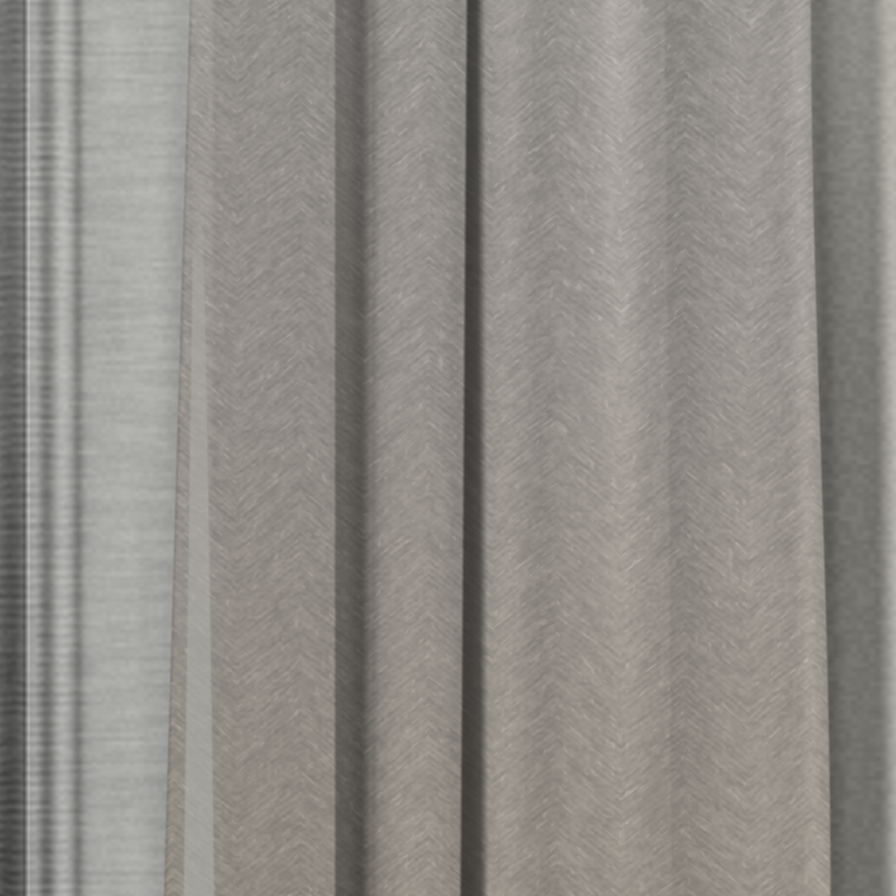
Give the GLSL for this texture, as a three.js fragment shader.

```glsl
// Hanging curtains: a sheer ribbed panel at the left, a heavy herringbone drape
// in the middle and a shaded panel at the right. Folds are soft bumps and ramps
// across x that lean with height; stretched value noise makes the weave.
varying vec2 vUv;

const vec3 DRAPE_TINT = vec3(1.027, 0.995, 0.955);
const vec3 SHEER_TINT = vec3(1.0, 1.0, 0.985);
const vec3 SIDE_TINT = vec3(1.01, 1.0, 0.955);

float hash(vec2 p) {
  vec3 q = fract(vec3(p.xyx) * 0.1031);
  q += dot(q, q.yzx + 33.33);
  return fract((q.x + q.y) * q.z);
}

float noise(vec2 p) {
  vec2 cell = floor(p);
  vec2 f = fract(p);
  f = f * f * (3.0 - 2.0 * f);
  float low = mix(hash(cell), hash(cell + vec2(1.0, 0.0)), f.x);
  float high = mix(hash(cell + vec2(0.0, 1.0)), hash(cell + vec2(1.0, 1.0)), f.x);
  return mix(low, high, f.y);
}

float bump(float x, float center, float width) {
  float d = (x - center) / width;
  return exp(-d * d);
}

float edge(float x, float at, float soft) {
  return smoothstep(at - soft, at + soft, x);
}

// Crisp on the left, fading out to the right
float crease(float x, float left, float right, float soft) {
  return edge(x, left, 0.0025) * (1.0 - edge(x, right, soft));
}

// Slanted threads whose direction flips in vertical bands
float herringbone(vec2 p) {
  float zigzag = abs(fract(p.x * 7.0 + 0.15) - 0.5) / 7.0;
  float along = p.y + 0.75 * zigzag + 0.003 * noise(p * 35.0);
  float threads = noise(vec2(p.x * 75.0, along * 190.0)) - 0.5;
  float ribs = sin(along * 820.0) * noise(p * 60.0);
  float grain = noise(p * vec2(230.0, 270.0) + 17.0) - 0.5;
  float fleck = smoothstep(0.77, 0.96, noise(vec2(p.x * 130.0, along * 260.0) + 51.0));
  return 0.050 * threads + 0.014 * ribs + 0.045 * grain + 0.045 * fleck;
}

vec3 drape(vec2 p, float drop) {
  float x = p.x;
  float light = 0.541 + 0.018 * (1.0 - drop);
  // Broad rounded folds
  light += 0.045 * bump(x, 0.565, 0.022) - 0.018 * bump(x, 0.61, 0.016);
  light += mix(0.10, 0.035, drop) * bump(x, 0.69 + 0.01 * drop, 0.027);
  light += 0.025 * bump(x, 0.645, 0.03) - 0.035 * crease(x, 0.742 + 0.008 * drop, 0.77, 0.04);
  light += 0.035 * bump(x, 0.84, 0.045) + 0.065 * bump(x, 0.89 + 0.02 * drop, 0.014);
  light += 0.025 * bump(x, 0.46, 0.03) - 0.03 * bump(x, 0.511, 0.012);
  light += 0.014 * (noise(vec2(x * 42.0, p.y * 1.5)) - 0.5);
  // Two deep creases
  float shallow = crease(x, 0.374, 0.414, 0.012);
  float depth = mix(0.12, 0.19, drop) + 0.055 * bump(x, 0.402, 0.011);
  light -= shallow * depth;
  light -= 0.05 * crease(x, 0.415, 0.426, 0.014);
  float gap = crease(x, 0.521 - 0.007 * drop, 0.537 + 0.004 * drop, 0.006);
  light = mix(light, 0.235 + 0.05 * bump(x, 0.538, 0.009), gap * 0.95);
  float weave = herringbone(p) * (1.0 - 0.65 * max(gap, shallow * 0.6));
  vec3 warmth = mix(vec3(0.995, 1.0, 1.015), vec3(1.01, 1.0, 0.98), drop);
  return (light + weave) * DRAPE_TINT * warmth;
}

vec3 sheer(vec2 p, float drop) {
  float x = p.x;
  float light = mix(0.50, 0.685, smoothstep(0.0, 0.13, x)) - 0.035 * drop;
  // Narrow pleats
  light -= mix(0.06, 0.20, drop) * bump(x, 0.012, 0.018);
  light += 0.13 * bump(x, 0.037, 0.009) + 0.10 * bump(x, 0.069, 0.009);
  light -= mix(0.06, 0.13, drop) * bump(x, 0.052, 0.008);
  light -= 0.13 * bump(x, 0.087, 0.006);
  light += 0.12 * bump(x, 0.032, 0.0018) - 0.10 * bump(x, 0.027, 0.002);
  light -= 0.06 * edge(x, 0.192 - 0.022 * drop, 0.018);
  light += 0.035 * (noise(vec2(x * 55.0, p.y * 3.0)) - 0.5);
  // Cross threads, strongest where the pleats bunch up
  float bunched = 1.0 - smoothstep(0.05, 0.12, x);
  float beads = sin(p.y * 570.0 + 3.0 * noise(vec2(x * 60.0, p.y * 6.0)));
  light += beads * bunched * 0.035 * noise(p * vec2(110.0, 18.0));
  light += 0.05 * (noise(p * vec2(22.0, 200.0)) - 0.5);
  light += 0.035 * (noise(p * vec2(190.0, 210.0)) - 0.5);
  return light * SHEER_TINT;
}

vec3 sidePanel(vec2 p, float drop) {
  float rim = edge(p.x, 0.982 + 0.012 * drop, 0.013);
  float light = mix(0.50, 0.435, smoothstep(0.0, 0.5, drop));
  light += 0.05 * bump(p.x, 0.96, 0.02) * (1.0 - drop);
  light = mix(light, 0.69, rim);
  light -= 0.07 * bump(p.x, 0.911 + 0.02 * drop, 0.012);
  light += 0.05 * (noise(p * vec2(150.0, 190.0)) - 0.5);
  return light * SIDE_TINT;
}

void main() {
  vec2 p = vUv;
  float drop = 1.0 - p.y;
  float drapeLeft = 0.212 - 0.029 * drop;
  float drapeRight = 0.905 + 0.022 * smoothstep(0.0, 1.0, drop);
  vec3 cloth = drape(p, drop);
  // Pale turned hem with a sliver of sheer showing through lower down
  float hem = 1.0 - edge(p.x, 0.238 - 0.003 * drop, 0.004);
  cloth += 0.045 * hem * (1.0 - drop);
  float sliver = edge(p.x, 0.219 - 0.014 * drop, 0.002);
  sliver *= 1.0 - edge(p.x, 0.214 + 0.025 * sqrt(drop), 0.002);
  cloth = mix(cloth, vec3(0.635, 0.63, 0.61) + 0.4 * herringbone(p), sliver * edge(drop, 0.26, 0.08));
  cloth -= 0.07 * bump(p.x, drapeLeft, 0.003);
  vec3 color = mix(sheer(p, drop), cloth, edge(p.x, drapeLeft, 0.002));
  color = mix(color, sidePanel(p, drop), edge(p.x, drapeRight, 0.002));
  gl_FragColor = vec4(color, 1.0);
}
```
